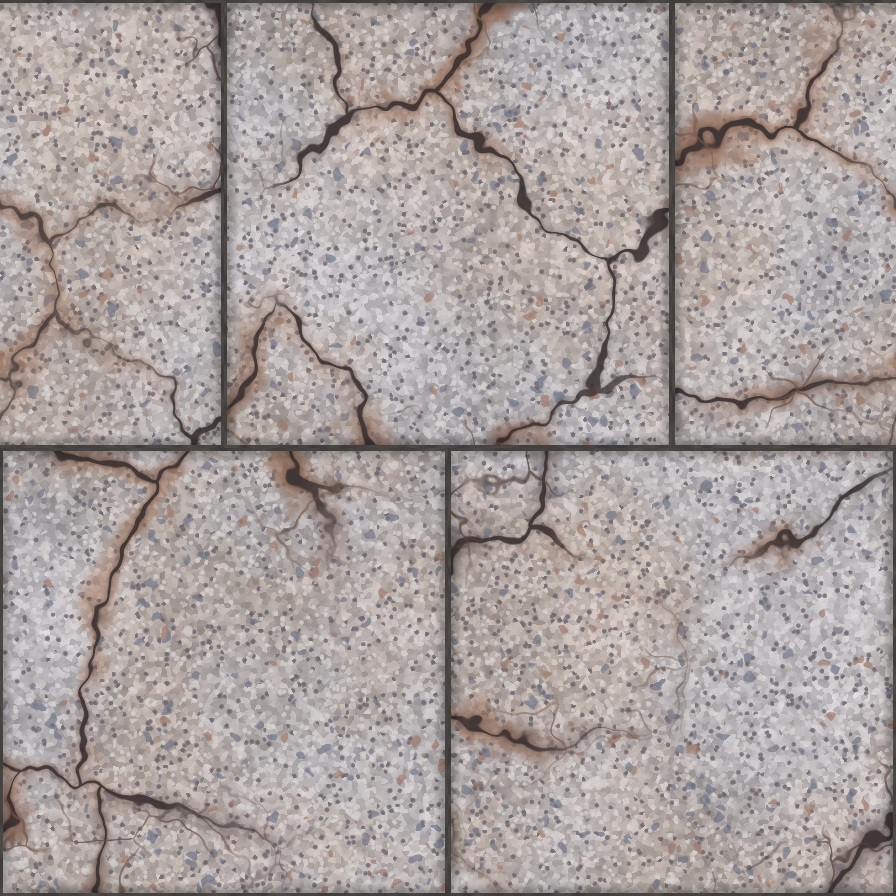
Write a WebGL 1 fragment shader that draws this texture.

```glsl
precision highp float;
// Weathered concrete slabs in a two by two running bond with dark joints.
// Warped cellular borders make the cracks, cellular grains make the aggregate,
// and smooth noise varies the wear, soil and rust from slab to slab.
uniform vec2 u_resolution;

// Sizes are in slab units: one slab is half the canvas.
const float SLABS = 2.0;
const float JOINT_HALF = 0.0068;
const float EDGE_FADE = 0.035;
const float CRACK_CELLS = 1.75;
const float CRACK_HALF = 0.0075;
const float CHIP_CELLS = 6.5;
const float CHIP_HALF = 0.003;
const float TRENCH_HALF = 0.06;
const float SAND_CELLS = 85.0;
const float PEBBLE_CELLS = 38.0;

const vec3 COOL = vec3(0.700, 0.687, 0.702);
const vec3 WARM = vec3(0.695, 0.650, 0.630);
const vec3 PALE = vec3(0.84, 0.83, 0.82);
const vec3 BLUE_STONE = vec3(0.43, 0.45, 0.52);
const vec3 RED_STONE = vec3(0.62, 0.47, 0.41);
const vec3 DARK_GRIT = vec3(0.39, 0.36, 0.39);
const vec3 SOIL = vec3(0.47, 0.42, 0.42);
const vec3 RUST = vec3(0.62, 0.44, 0.34);
const vec3 CRACK = vec3(0.23, 0.19, 0.19);
const vec3 JOINT = vec3(0.27, 0.26, 0.25);

vec2 hash2(vec2 p) {
  vec3 q = fract(p.xyx * vec3(0.1031, 0.1030, 0.0973));
  q += dot(q, q.yzx + 33.33);
  return fract((q.xx + q.yz) * q.zy);
}

float noise(vec2 p) {
  vec2 i = floor(p), f = fract(p);
  f = f * f * (3.0 - 2.0 * f);
  float low = mix(hash2(i).x, hash2(i + vec2(1.0, 0.0)).x, f.x);
  float high = mix(hash2(i + vec2(0.0, 1.0)).x, hash2(i + 1.0).x, f.x);
  return mix(low, high, f.y);
}

float fbm(vec2 p) {
  float sum = 0.0, gain = 0.5;
  for (int k = 0; k < 4; k++) {
    sum += gain * noise(p);
    p = p * 2.07 + 11.3;
    gain *= 0.5;
  }
  return sum / 0.9375;
}

// Distance to the nearest grain centre, then two random values of that grain.
vec3 grains(vec2 p) {
  vec2 cell = floor(p), f = fract(p);
  vec3 best = vec3(8.0, 0.0, 0.0);
  for (int y = -1; y <= 1; y++)
    for (int x = -1; x <= 1; x++) {
      vec2 o = vec2(float(x), float(y));
      float d = length(o + hash2(cell + o) - f);
      if (d < best.x) best = vec3(d, hash2(cell + o + 71.7));
    }
  return best;
}

// Distance to the nearest border between cells.
float borderDistance(vec2 p) {
  vec2 cell = floor(p), f = fract(p), nearest = vec2(8.0);
  for (int y = -1; y <= 1; y++)
    for (int x = -1; x <= 1; x++) {
      vec2 o = vec2(float(x), float(y));
      vec2 r = o + hash2(cell + o) - f;
      if (dot(r, r) < dot(nearest, nearest)) nearest = r;
    }
  float d = 8.0;
  for (int y = -2; y <= 2; y++)
    for (int x = -2; x <= 2; x++) {
      vec2 o = vec2(float(x), float(y));
      vec2 r = o + hash2(cell + o) - f, across = r - nearest;
      if (dot(across, across) > 0.0001)
        d = min(d, dot(0.5 * (r + nearest), normalize(across)));
    }
  return d;
}

vec3 concrete(vec2 p) {
  vec3 c = mix(COOL, WARM, smoothstep(0.35, 0.68, fbm(p * 2.6 + 5.0)));
  c *= 0.84 + 0.24 * fbm(p * 4.0 + 31.0) + 0.13 * noise(p * 55.0);
  vec3 sand = grains(p * SAND_CELLS);
  float body = 1.0 - smoothstep(0.25, 0.65, sand.x);
  c += (sand.y - 0.47) * 0.17;
  c = mix(c, PALE, 0.75 * body * step(0.86, sand.z));
  c = mix(c, DARK_GRIT, 0.75 * body * step(sand.z, 0.11));
  vec2 bend = vec2(noise(p * 60.0), noise(p * 60.0 + 43.0)) * 0.7;
  vec3 pebble = grains(p * PEBBLE_CELLS + bend);
  float radius = 0.16 + 0.32 * pebble.z;
  float stone = 1.0 - smoothstep(radius - 0.12, radius + 0.06, pebble.x);
  vec3 tint = mix(BLUE_STONE, PALE, step(0.88, pebble.y));
  tint = mix(tint, RED_STONE, step(0.96, pebble.y));
  return mix(c, tint, 0.68 * stone * step(0.76, pebble.y));
}

void main() {
  // Running bond: the upper row is shifted by half a slab and wraps around.
  vec2 grid = gl_FragCoord.xy / u_resolution * SLABS;
  float row = floor(grid.y), px = SLABS / min(u_resolution.x, u_resolution.y);
  grid.x += 0.5 * row;
  vec2 local = fract(grid);
  vec2 p = local + vec2(mod(floor(grid.x), SLABS), row) * vec2(17.3, 23.7) + 3.1;
  vec3 color = concrete(p);

  // Main cracks, with soil-filled trenches and rust in the worn stretches.
  vec2 warp = vec2(fbm(p * 5.0), fbm(p * 5.0 + 57.0)) - 0.5;
  warp += 0.14 * (vec2(noise(p * 34.0), noise(p * 34.0 + 19.0)) - 0.5);
  vec2 bent = p + 0.17 * warp;
  float d = borderDistance(bent * CRACK_CELLS) / CRACK_CELLS;
  float strength = smoothstep(0.28, 0.5, noise(p * 2.5 + 9.0));
  float worn = strength * smoothstep(0.35, 0.7, noise(p * 3.2 + 83.0));
  float reach = d + 0.06 * (fbm(p * 15.0) - 0.5);
  float trench = worn * (1.0 - smoothstep(0.0, TRENCH_HALF, reach));
  color = mix(color, SOIL, 0.65 * trench);
  float rust = strength * smoothstep(0.45, 0.75, noise(p * 2.1 + 47.0));
  color = mix(color, RUST, 0.6 * rust * (1.0 - smoothstep(0.0, 0.05, reach)));
  float halfWidth = CRACK_HALF * strength * (0.25 + noise(p * 14.0));
  float line = strength * (1.0 - smoothstep(halfWidth - px, halfWidth + px, d));
  float lip = strength * (1.0 - smoothstep(halfWidth, halfWidth + 0.014, d));
  color = mix(color * (1.0 - 0.13 * lip), CRACK, 0.9 * line);

  // Finer breaks split the slab close to the worn cracks.
  float chipEdge = borderDistance(bent * CHIP_CELLS + 29.0) / CHIP_CELLS;
  float broken = worn * (1.0 - smoothstep(0.06, 0.13, d));
  float chip = 1.0 - smoothstep(CHIP_HALF - px, CHIP_HALF + px, chipEdge);
  color = mix(color, mix(CRACK, RUST, 0.25 + 0.4 * rust), 0.75 * broken * chip);

  // Grimy slab rims and the joints between them.
  vec2 rim = min(local, 1.0 - local);
  float edge = min(rim.x, rim.y);
  color *= 1.0 - 0.22 * (1.0 - smoothstep(JOINT_HALF, EDGE_FADE, edge));
  float joint = 1.0 - smoothstep(JOINT_HALF - 0.5 * px, JOINT_HALF + 0.5 * px, edge);
  vec3 filler = JOINT * (0.85 + 0.3 * noise(p * 45.0));
  gl_FragColor = vec4(mix(color, filler, joint), 1.0);
}
```
